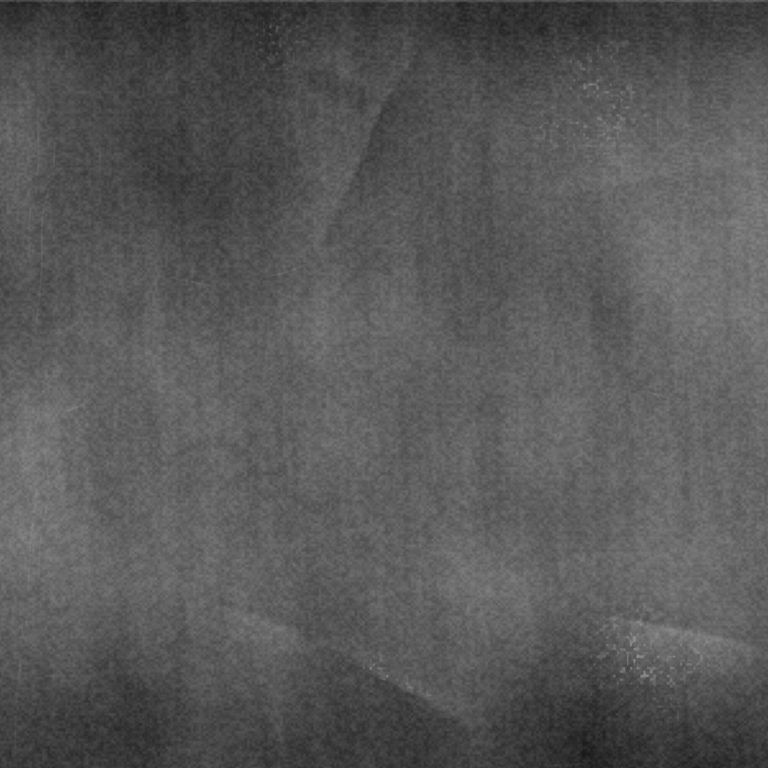
Give the GLSL for this texture, as a Shadertoy shader.

```glsl
const float BOARD_TONE = 0.405;
const float BOTTOM_SHADE = 0.195;
const float TOP_SHADE = 0.125;
const float CLOUD_STRENGTH = 0.20;
const float STREAK_STRENGTH = 0.035;
const float GRAIN_STRENGTH = 0.075;
const float GRAIN_SCALE = 300.0;
const float DUST_STRENGTH = 0.17;
const float SCRATCH_STRENGTH = 0.055;
const float SCRATCH_WIDTH = 0.0012;
const int SCRATCH_COUNT = 26;
const int LONG_SCRATCH_COUNT = 7;

float hash(vec2 p) {
    return fract(sin(dot(p, vec2(127.1, 311.7))) * 43758.5453);
}

float noise(vec2 p) {
    vec2 i = floor(p), f = fract(p);
    f = f * f * (3.0 - 2.0 * f);
    return mix(mix(hash(i), hash(i + vec2(1, 0)), f.x),
               mix(hash(i + vec2(0, 1)), hash(i + vec2(1, 1)), f.x), f.y);
}

float fbm(vec2 p) {
    float sum = 0.0, amp = 0.5;
    for (int i = 0; i < 5; i++) {
        sum += amp * noise(p);
        p = mat2(0.8, 0.6, -0.6, 0.8) * p * 2.03 + 7.3;
        amp *= 0.5;
    }
    return sum / 0.97;
}

float blob(vec2 p, vec2 centre, vec2 radius) {
    vec2 q = (p - centre) / radius;
    return exp(-dot(q, q));
}

float segment(vec2 p, vec2 a, vec2 b) {
    vec2 ab = b - a;
    return length(p - a - ab * clamp(dot(p - a, ab) / dot(ab, ab), 0.0, 1.0));
}

// Chalk film with a crisp edge on a-b, fading out to the left of it
float wipe(vec2 p, vec2 a, vec2 b, float reach) {
    vec2 ab = b - a;
    float t = dot(p - a, ab) / dot(ab, ab);
    float d = dot(p - a, vec2(-ab.y, ab.x)) / length(ab);
    float ends = smoothstep(-0.2, 0.4, t) * (1.0 - smoothstep(0.65, 1.15, t));
    return smoothstep(-0.004, 0.005, d) * exp(-max(d, 0.0) / reach) * ends;
}

// Broad light and dark areas of the board
float boardTone(vec2 p) {
    float tone = BOARD_TONE;
    tone -= BOTTOM_SHADE * (1.0 - smoothstep(-0.03, 0.29, p.y));
    tone -= TOP_SHADE * smoothstep(0.40, 1.0, p.y);
    tone -= 0.07 * smoothstep(0.90, 1.0, p.y);
    tone += 0.095 * blob(p, vec2(0.92, 0.76), vec2(0.22, 0.13));
    tone += 0.075 * blob(p, vec2(0.01, 0.84), vec2(0.08, 0.09));
    tone += 0.025 * blob(p, vec2(0.28, 0.45), vec2(0.20, 0.20));
    tone -= 0.045 * blob(p, vec2(0.57, 0.77), vec2(0.13, 0.20));
    tone -= 0.045 * blob(p, vec2(0.20, 0.76), vec2(0.12, 0.16));
    tone -= 0.055 * blob(p, vec2(0.80, 0.96), vec2(0.18, 0.07));
    return tone;
}

float wipeMarks(vec2 p) {
    float marks = 0.085 * wipe(p, vec2(0.41, 0.66), vec2(0.55, 0.96), 0.08);
    marks += 0.09 * wipe(p, vec2(0.42, 0.16), vec2(0.62, 0.05), 0.045);
    marks += 0.11 * wipe(p, vec2(1.0, 0.15), vec2(0.79, 0.20), 0.055);
    marks += 0.07 * wipe(p, vec2(0.43, 0.16), vec2(0.29, 0.21), 0.05);
    marks += 0.03 * wipe(p, vec2(0.70, 0.74), vec2(1.02, 0.80), 0.05);
    float smudge = segment(p, vec2(0.415, 0.90), vec2(0.475, 0.87));
    return marks - 0.05 * (1.0 - smoothstep(0.006, 0.022, smudge));
}

float scratches(vec2 p) {
    float sum = 0.0;
    for (int i = 0; i < SCRATCH_COUNT + LONG_SCRATCH_COUNT; i++) {
        float id = float(i), r = hash(vec2(id, 3.7));
        vec2 centre = vec2(hash(vec2(id, 1.3)), hash(vec2(id, 5.9)));
        vec2 arm = vec2(0.006 + 0.02 * r, 0.016 * (hash(vec2(id, 8.1)) - 0.5));
        if (i >= SCRATCH_COUNT) {
            centre.x *= 0.06;
            arm = vec2(0.012 * r, 0.05 + 0.08 * r);
        }
        float d = segment(p, centre - arm, centre + arm);
        sum += (0.3 + 0.7 * r) * (1.0 - smoothstep(0.0, 2.0 * SCRATCH_WIDTH, d));
    }
    return sum * smoothstep(0.25, 0.7, noise(p * 90.0));
}

// Loose specks gathered in a few patches
float dust(vec2 p) {
    float area = blob(p, vec2(0.76, 0.88), vec2(0.07, 0.06));
    area += blob(p, vec2(0.84, 0.14), vec2(0.07, 0.06));
    area += blob(p, vec2(0.36, 0.95), vec2(0.03, 0.04));
    area += 1.3 * wipe(p, vec2(0.42, 0.16), vec2(0.62, 0.05), 0.014);
    area = area * smoothstep(0.25, 0.7, fbm(p * 22.0)) + 0.10;
    return area * smoothstep(0.58, 0.95, noise(p * vec2(230.0, 200.0) + 31.0));
}

void mainImage(out vec4 fragColor, in vec2 fragCoord) {
    vec2 p = fragCoord / iResolution.xy;
    vec2 warped = p + 0.012 * (vec2(noise(p * 14.0), noise(p * 14.0 + 40.0)) - 0.5);

    float tone = boardTone(p) + wipeMarks(warped);
    tone += CLOUD_STRENGTH * (fbm(p * vec2(6.5, 5.0) + 2.0) - 0.5);
    tone += STREAK_STRENGTH * (noise(warped * vec2(55.0, 5.0)) - 0.5);
    tone += SCRATCH_STRENGTH * scratches(warped);
    tone += DUST_STRENGTH * dust(p);

    // Fine felt-like grain
    float grain = noise(p * GRAIN_SCALE) + 0.7 * noise(p * GRAIN_SCALE * 0.53 + 17.0);
    tone += GRAIN_STRENGTH * (grain - 0.85);

    // Thin pale rim along the top
    tone += 0.12 * smoothstep(0.996, 0.999, p.y);
    fragColor = vec4(vec3(clamp(tone, 0.0, 1.0)), 1.0);
}
```
